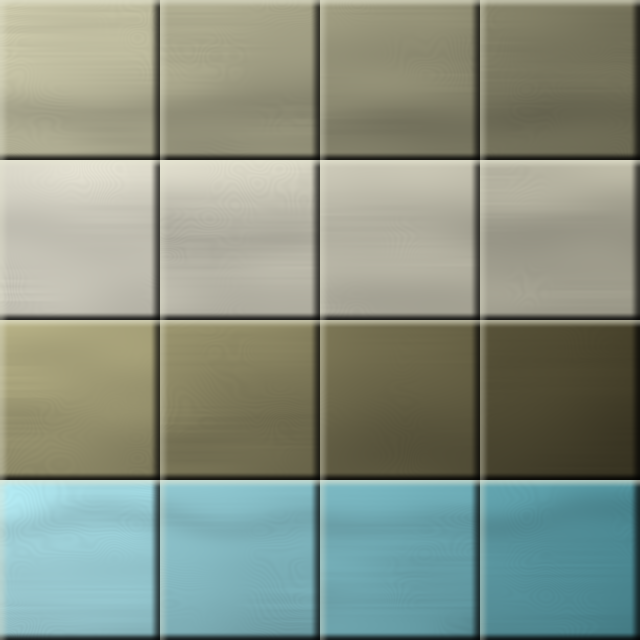
Reproduce this pattern procedurally as a WebGL 1 fragment shader.

```glsl
precision highp float;
// Four by four bevelled tiles: sage, ivory, olive and aqua rows darkening to the right, with brushed grain.

uniform vec2 u_resolution;

const float TILES = 4.0;
const float BEVEL = 0.052;
const vec3 HIGHLIGHT = vec3(0.90, 0.90, 0.82);

float hash(vec2 p) {
  vec3 q = fract(vec3(p.xyx) * 0.1031);
  q += dot(q, q.yzx + 33.33);
  return fract((q.x + q.y) * q.z);
}

float noise(vec2 p) {
  vec2 i = floor(p);
  vec2 f = fract(p);
  f = f * f * (3.0 - 2.0 * f);
  float low = mix(hash(i), hash(i + vec2(1.0, 0.0)), f.x);
  float high = mix(hash(i + vec2(0.0, 1.0)), hash(i + vec2(1.0, 1.0)), f.x);
  return mix(low, high, f.y);
}

// Rows count upward from the bottom; t runs from left to right.
vec3 rowColor(float row, float t) {
  if (row < 0.5) return mix(vec3(0.65, 0.84, 0.87), vec3(0.27, 0.51, 0.55), t);
  if (row < 1.5) return mix(vec3(0.68, 0.66, 0.50), vec3(0.24, 0.22, 0.14), t);
  if (row < 2.5) return mix(vec3(0.82, 0.81, 0.76), vec3(0.65, 0.64, 0.57), t);
  return mix(vec3(0.75, 0.74, 0.63), vec3(0.42, 0.41, 0.32), t);
}

// Centre and half width of the dull horizontal band in each row.
vec2 rowBand(float row) {
  if (row < 0.5) return vec2(0.75, 0.10);
  if (row < 1.5) return vec2(0.22, 0.28);
  if (row < 2.5) return vec2(0.54, 0.17);
  return vec2(0.28, 0.12);
}

// Soft vertical falloff with drifting cloudy bands.
float shading(vec2 p, vec2 cell) {
  vec2 seed = cell * 17.3;
  vec2 band = rowBand(cell.y);
  float drift = 0.16 * (noise(p * vec2(1.6, 1.2) + seed) - 0.5);
  float d = (p.y + drift - band.x) / band.y;
  float shade = mix(0.91, 1.09, p.y) - 0.09 * exp(-d * d);
  shade += 0.08 * (noise(p * vec2(1.5, 5.0) + seed + 5.7) - 0.5);
  return shade + 0.05 * (noise(p * vec2(2.2, 2.5) + seed + 31.0) - 0.5);
}

// Fine horizontal brushing plus faint engraved contour ripples.
float grain(vec2 p, vec2 cell) {
  vec2 seed = cell * 23.7;
  float patchy = smoothstep(0.25, 0.75, noise(p * vec2(1.5, 4.0) + seed + 9.0));
  float streaks = noise(vec2(p.x * 1.3, p.y * 60.0) + seed) - 0.5;
  float height = noise(p * vec2(2.5, 4.0) + seed) + 0.35 * noise(p * vec2(7.0, 9.0) + seed);
  float worn = smoothstep(0.45, 0.8, noise(p * 3.0 + seed + 40.0));
  float ripples = sin(95.0 * height + 50.0 * p.y);
  return 0.045 * patchy * streaks + 0.011 * worn * ripples;
}

// One at the edge, easing to zero at the given width.
float edgeFade(float distanceToEdge, float width) {
  return 1.0 - smoothstep(0.0, width, distanceToEdge);
}

vec3 bevel(vec3 color, vec2 p) {
  float right = edgeFade(1.0 - p.x, BEVEL * 1.25);
  float bottom = edgeFade(p.y, BEVEL);
  float left = edgeFade(p.x, BEVEL * 1.15);
  float top = edgeFade(1.0 - p.y, BEVEL);
  color *= (1.0 - 0.68 * right) * (1.0 - 0.82 * bottom);
  color = mix(color, HIGHLIGHT, 0.36 * left);
  return mix(color, HIGHLIGHT, 0.58 * top);
}

vec3 tiles(vec2 uv) {
  vec2 cell = clamp(floor(uv * TILES), 0.0, TILES - 1.0);
  vec2 p = uv * TILES - cell;
  float t = mix(uv.x, (cell.x + 0.5) / TILES, 0.35);
  vec3 color = rowColor(cell.y, t);
  color *= shading(p, cell) + grain(p, cell);
  return bevel(color, p);
}

void main() {
  // Average four samples per pixel to smooth the joints.
  vec3 sum = vec3(0.0);
  for (int y = 0; y < 2; y++) {
    for (int x = 0; x < 2; x++) {
      vec2 offset = vec2(float(x), float(y)) * 0.5 - 0.25;
      sum += tiles((gl_FragCoord.xy + offset) / u_resolution);
    }
  }
  gl_FragColor = vec4(clamp(sum * 0.25, 0.0, 1.0), 1.0);
}
```
